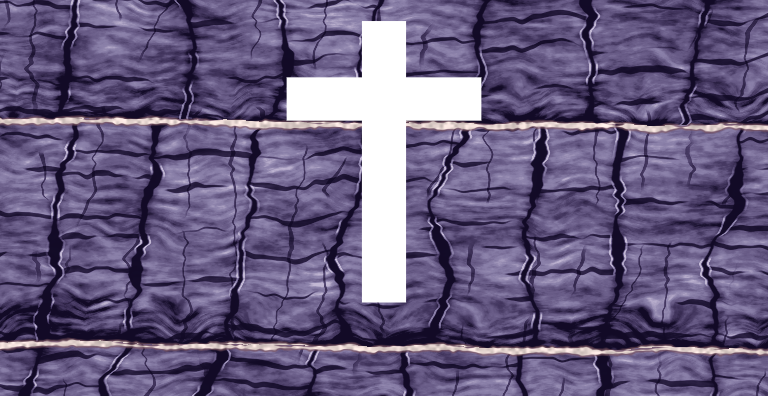
Give the GLSL for this texture, as a Shadertoy shader.

```glsl
// Charred timber: three violet-black boards split by wandering cracks, with pale
// ash along two seams and a plain white cross in front. Each board is a jittered
// column grid with broken cross-splits; grain and tone come from value noise.

const float UPPER_SEAM = 0.692, LOWER_SEAM = 0.128, SEAM_TILT = -0.009;
const vec2 TOP_COLUMNS = vec2(0.256, -0.772);     // spacing, phase
const vec2 MIDDLE_COLUMNS = vec2(0.236, -0.810);
const vec2 BOTTOM_COLUMNS = vec2(0.241, -0.898);
const float ROW_SPACING = 0.088, CRACK_LEAN = 0.10;
const vec2 POST_CENTRE = vec2(0.0, 0.5914), POST_HALF = vec2(0.056, 0.3553);
const vec2 BEAM_CENTRE = vec2(0.0, 0.750), BEAM_HALF = vec2(0.246, 0.0546);
const vec3 SOOT = vec3(0.07, 0.04, 0.15), SHADE = vec3(0.26, 0.21, 0.37);
const vec3 CHAR = vec3(0.41, 0.36, 0.53), WORN = vec3(0.54, 0.50, 0.66);
const vec3 ASH = vec3(0.76, 0.72, 0.83), CREAM = vec3(0.97, 0.90, 0.88);
const vec3 RUST = vec3(0.50, 0.34, 0.38);

float hash(vec2 p) {
    vec3 q = fract(p.xyx * 0.1031);
    q += dot(q, q.yzx + 33.33);
    return fract((q.x + q.y) * q.z);
}

float noise(vec2 p) {
    vec2 i = floor(p), f = fract(p);
    f = f * f * (3.0 - 2.0 * f);
    return mix(mix(hash(i), hash(i + vec2(1, 0)), f.x),
               mix(hash(i + vec2(0, 1)), hash(i + vec2(1, 1)), f.x), f.y);
}

float fbm(vec2 p) {
    float sum = 0.0, amplitude = 0.5;
    for (int i = 0; i < 5; i++) {
        sum += amplitude * noise(p);
        p = p * 2.03 + 17.3;
        amplitude *= 0.5;
    }
    return sum;
}

float boxDistance(vec2 p, vec2 halfSize) {
    vec2 d = abs(p) - halfSize;
    return length(max(d, 0.0)) + min(max(d.x, d.y), 0.0);
}

float seamHeight(float x, float base) {
    return base + SEAM_TILT * x + 0.022 * (fbm(vec2(x * 7.0, base * 40.0)) - 0.5);
}

// Returns signed distance to the nearest upright crack, its index and half width.
vec3 nearestCrack(vec2 p, vec2 columns, float middle, float seed) {
    float lean = CRACK_LEAN * (p.y - middle);
    float start = round((p.x - lean - columns.y) / columns.x);
    vec3 best = vec3(9.0, 0.0, 0.0);
    for (int k = -1; k <= 1; k++) {
        float id = start + float(k), lane = id * 7.0 + seed;
        float wander = 0.07 * (noise(vec2(p.y * 6.0, lane)) - 0.5)
                     + 0.025 * (noise(vec2(p.y * 23.0, lane + 2.0)) - 0.5)
                     + 0.010 * (noise(vec2(p.y * 75.0, lane + 4.0)) - 0.5);
        float jitter = 0.25 * (hash(vec2(id + 40.0, seed)) - 0.5);
        float d = p.x - columns.y - columns.x * (id + jitter) - lean - wander;
        float width = 0.002 + 0.013 * pow(noise(vec2(p.y * 13.0, lane + 5.0)), 2.0);
        if (abs(d) < abs(best.x)) best = vec3(d, id, width);
    }
    return best;
}

// Broken horizontal splits, offset separately in every column.
float rowCrack(vec2 p, float column, float seed, float soft) {
    float spacing = ROW_SPACING * (0.75 + 0.6 * hash(vec2(column + 60.0, seed)));
    float y = p.y + 0.035 * (noise(vec2(p.x * 9.0, column * 3.0)) - 0.5)
            + 0.012 * (noise(vec2(p.x * 40.0, p.y * 9.0)) - 0.5);
    float row = y / spacing + hash(vec2(column + 20.0, seed + 3.0));
    float id = round(row);
    float d = abs(row - id - 0.4 * (hash(vec2(id, column + 50.0)) - 0.5)) * spacing;
    float width = 0.009 * noise(vec2(p.x * 14.0, id * 5.0 + column)) - 0.002;
    return (1.0 - smoothstep(width, width + soft, d)) * smoothstep(-0.001, 0.001, width);
}

vec3 charRamp(float t) {
    vec3 c = mix(SOOT, SHADE, smoothstep(0.0, 0.28, t));
    c = mix(c, CHAR, smoothstep(0.25, 0.50, t));
    c = mix(c, WORN, smoothstep(0.47, 0.72, t));
    return mix(c, ASH, smoothstep(0.70, 1.0, t));
}

void mainImage(out vec4 fragColor, in vec2 fragCoord) {
    float pixel = 1.0 / iResolution.y, soft = max(0.0025, pixel);
    vec2 p = vec2(fragCoord.x - 0.5 * iResolution.x, fragCoord.y) * pixel;

    // Board under this point, and height above the seam at its foot
    float upper = seamHeight(p.x, UPPER_SEAM), lower = seamHeight(p.x, LOWER_SEAM);
    bool isTop = p.y > upper, isBottom = p.y < lower;
    vec2 columns = isTop ? TOP_COLUMNS : (isBottom ? BOTTOM_COLUMNS : MIDDLE_COLUMNS);
    float middle = isTop ? 0.85 : (isBottom ? 0.06 : 0.41);
    float seed = isTop ? 11.0 : (isBottom ? 53.0 : 31.0);
    float rise = isTop ? p.y - upper : (isBottom ? p.y + 0.3 : p.y - lower);
    float rim = 1.0 - smoothstep(0.06, 0.15, rise + 0.04 * (noise(p * 9.0) - 0.5));

    // Main and minor cracks
    vec3 crack = nearestCrack(p, columns, middle, seed);
    vec3 minor = nearestCrack(p, columns * vec2(0.53, 1.0) + vec2(0.0, 0.06), middle, seed + 90.0);
    float column = crack.y + step(0.0, crack.x);
    float gap = abs(crack.x) - crack.z;
    float split = 1.0 - smoothstep(-0.001, soft + 0.002, gap);
    float fine = 1.0 - smoothstep(0.0, soft, abs(minor.x) - 0.35 * minor.z);
    fine *= smoothstep(0.40, 0.55, noise(p * vec2(7.0, 9.0) + seed));
    float rows = rowCrack(p, column, seed, soft + 0.001);

    // Fibres sag between the cracks near a burnt rim and catch light from above
    float across = clamp(2.0 * abs(crack.x) / columns.x, 0.0, 1.0);
    vec2 fibre = vec2(p.x * 13.0, (p.y + 0.035 * rim * across * across) * 65.0);
    fibre.y += 3.0 * noise(p * 12.0);
    float relief = fbm(fibre) - fbm(fibre + vec2(0.2, 0.8));
    float tone = 0.53 + 0.75 * (fbm(p * vec2(6.0, 9.0) + seed) - 0.5);
    tone += (0.62 + 0.35 * rim) * relief + 0.30 * (fbm(p * vec2(55.0, 85.0)) - 0.5);
    tone -= rim * (isTop ? 0.10 : 0.27);
    tone -= 0.20 * (1.0 - smoothstep(0.0, 0.025, gap));
    tone -= 0.45 * (1.0 - smoothstep(0.003, 0.025, rise));
    tone *= (1.0 - 0.96 * split) * (1.0 - 0.80 * rows) * (1.0 - 0.65 * fine);

    // Flaking ash beside the cracks
    float flake = 1.0 - smoothstep(0.001, 0.004, abs(gap - 0.006));
    flake *= smoothstep(0.50, 0.72, noise(p * vec2(15.0, 21.0) + 8.0));
    vec3 color = charRamp(clamp(tone + 0.55 * flake, 0.0, 1.0));

    // Pale broken edge exposed along both seams
    float below = min(abs(p.y - upper + 0.006), abs(p.y - lower + 0.006));
    float ragged = noise(vec2(p.x * 24.0, middle * 9.0)) + 0.5 * noise(p * 80.0);
    float thickness = 0.011 * ragged - 0.003;
    float rust = 1.0 - smoothstep(thickness + 0.002, thickness + 0.007, below);
    float cream = 1.0 - smoothstep(thickness - 0.002, thickness + soft, below);
    color = mix(color, RUST, 0.65 * rust);
    color = mix(color, CREAM * (0.78 + 0.28 * noise(p * 110.0)), cream);

    // White cross
    float cross = min(boxDistance(p - POST_CENTRE, POST_HALF), boxDistance(p - BEAM_CENTRE, BEAM_HALF));
    color = mix(color, vec3(1.0), 1.0 - smoothstep(-0.5 * pixel, 0.5 * pixel, cross));
    fragColor = vec4(clamp(color, 0.0, 1.0), 1.0);
}
```
